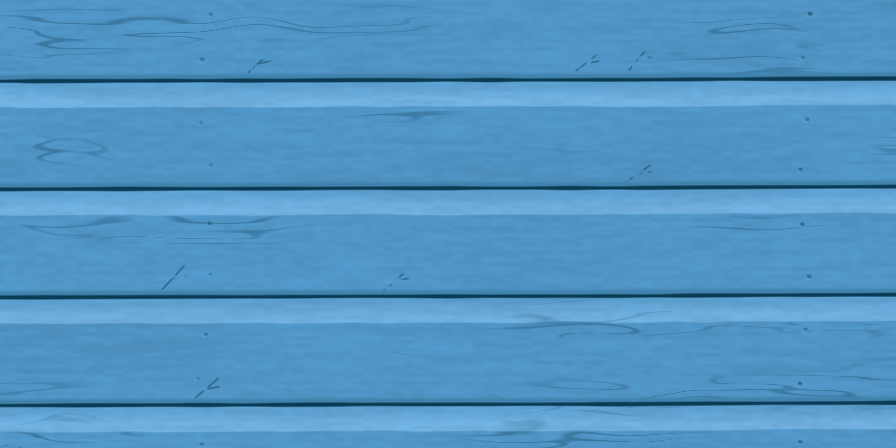
This texture is drawn by a Shadertoy shader. Its source:

```glsl
// Blue painted wooden siding: horizontal bevelled boards with dark grooves, nails and cracks.

const float PITCH = 0.2413;       // board height, in canvas heights
const float GROOVE_Y = 0.821;     // height of the topmost groove
const float TILT = 0.003;         // rise of the grooves per unit of x
const float BEVEL_END = 0.245;    // bevel depth, as a share of the board
const float GROOVE_HALF = 0.017;  // half width of the groove, as a share of the board
const float NAIL_RADIUS = 0.0046;
const vec2 NAIL_X = vec2(0.456, 1.797);
const vec2 NAIL_DEPTH = vec2(0.36, 0.80);
const int SCRATCHES = 3;          // scratch slots per board

const vec3 FACE = vec3(0.31, 0.58, 0.77);
const vec3 BEVEL = vec3(0.43, 0.68, 0.86);
const vec3 SHADE = vec3(0.25, 0.51, 0.67);
const vec3 CRACK = vec3(0.13, 0.34, 0.46);
const vec3 GROOVE = vec3(0.04, 0.23, 0.33);

float hash(vec2 p) {
    vec3 q = fract(vec3(p.xyx) * 0.1031);
    q += dot(q, q.yzx + 33.33);
    return fract((q.x + q.y) * q.z);
}

float noise(vec2 p) {
    vec2 i = floor(p), f = fract(p);
    f = f * f * (3.0 - 2.0 * f);
    return mix(mix(hash(i), hash(i + vec2(1, 0)), f.x),
               mix(hash(i + vec2(0, 1)), hash(i + vec2(1, 1)), f.x), f.y);
}

float segmentDist(vec2 p, vec2 a, vec2 b) {
    vec2 ab = b - a;
    return length(p - a - ab * clamp(dot(p - a, ab) / dot(ab, ab), 0.0, 1.0));
}

// Fine cracks along the grain, gathered in patches
float grainCracks(vec2 p, float depth) {
    float bend = noise(p * vec2(7.0, 16.0)) * 2.0;
    float ridge = abs(noise(vec2(p.x * 6.0, p.y * 75.0 + bend)) - 0.5);
    float belowBevel = smoothstep(0.22, 0.27, depth) * (1.0 - smoothstep(0.3, 0.45, depth));
    float patches = noise(p * vec2(2.6, 11.0) + 4.7) + 0.12 * belowBevel;
    return (1.0 - smoothstep(0.01, 0.09, ridge)) * smoothstep(0.62, 0.88, patches);
}

// Forked scratches near the lower edge of a board; q runs right and down
float scratches(vec2 q, float row, float px) {
    float mark = 0.0;
    for (int i = 0; i < SCRATCHES; i++) {
        vec2 id = vec2(row + 21.0, float(i) * 7.0 + 3.0);
        float seed = hash(id);
        vec2 start = vec2((float(i) + hash(id + 5.3)) * 0.68, PITCH * mix(0.84, 0.95, seed));
        vec2 tip = start + vec2(0.02 + 0.035 * seed, -0.025 - 0.03 * hash(id + 9.1));
        vec2 fork = mix(start, tip, 0.45);
        float dist = min(segmentDist(q, start, tip),
                         segmentDist(q, fork, fork + vec2(0.03, -0.006)));
        float worn = smoothstep(0.25, 0.6, noise(q * 90.0 + seed * 40.0));
        mark = max(mark, worn * step(0.4, seed) * (1.0 - smoothstep(0.0, 0.0014 + px, dist)));
    }
    return mark;
}

// Nail heads: x is the dark pit, y the lit lower rim
vec2 nails(vec2 q, float row, float px) {
    vec2 mark = vec2(0.0);
    for (int i = 0; i < 4; i++) {
        int column = i % 2, level = i / 2;
        vec2 id = vec2(row + 40.0, float(i) * 3.0);
        vec2 jitter = (vec2(hash(id), hash(id + 8.6)) - 0.5) * vec2(0.03, 0.022);
        vec2 v = q - vec2(NAIL_X[column], NAIL_DEPTH[level] * PITCH) - jitter;
        float radius = NAIL_RADIUS * mix(0.7, 1.1, hash(id + 2.4));
        float pit = 1.0 - smoothstep(radius - px, radius + px, length(v * vec2(0.85, 1.1)));
        float rim = 1.0 - smoothstep(radius - px, radius + px, length(v - vec2(-0.003, 0.003)));
        mark = max(mark, vec2(pit * mix(0.5, 1.0, hash(id + 6.2)), rim));
    }
    return mark;
}

void mainImage(out vec4 fragColor, in vec2 fragCoord) {
    vec2 p = fragCoord / iResolution.y;
    float px = 1.0 / iResolution.y;
    float aa = px / PITCH;

    // Board index and depth below its upper groove
    float waver = 0.0015 * (noise(vec2(p.x * 5.0, 2.0)) - 0.5);
    float s = (GROOVE_Y + TILT * (p.x - 1.0) + waver - p.y) / PITCH;
    float row = floor(s), depth = fract(s);
    vec2 q = vec2(p.x, depth * PITCH);

    // Flat face, and a bevel that brightens toward its lower edge
    float edge = BEVEL_END + 0.012 * (noise(vec2(p.x * 14.0, row * 5.0)) - 0.5);
    float bevel = 1.0 - smoothstep(edge - aa, edge + aa, depth);
    vec3 color = mix(FACE, BEVEL, bevel * mix(0.4, 1.0, smoothstep(0.03, 0.2, depth)));

    // Paint tone, brush grain and wear
    float grain = noise(p * vec2(9.0, 110.0)) + noise(p * vec2(45.0, 130.0)) - 1.0;
    float cloud = noise(p * vec2(2.5, 8.0) + row * 3.1) - 0.5;
    color *= 1.0 + 0.05 * grain + 0.04 * cloud + 0.025 * (hash(vec2(row + 9.0, 4.0)) - 0.5);
    color = mix(color, CRACK, 0.45 * grainCracks(p, depth) * (1.0 - 0.5 * bevel));
    color = mix(color, CRACK, 0.75 * scratches(q, row, px));
    vec2 nail = nails(q, row, px);
    color = mix(color, BEVEL, 0.5 * nail.y);
    color = mix(color, CRACK, 0.8 * nail.x);

    // Soft shade on the board's lower lip, then the groove itself
    color = mix(color, SHADE, smoothstep(0.92, 0.965, depth));
    float gap = min(depth, 1.0 - depth);
    float halfWidth = GROOVE_HALF * mix(0.8, 1.2, noise(vec2(p.x * 11.0, round(s) * 9.0)));
    color = mix(color, GROOVE, 1.0 - smoothstep(halfWidth - aa, halfWidth + aa, gap));
    fragColor = vec4(color, 1.0);
}
```
